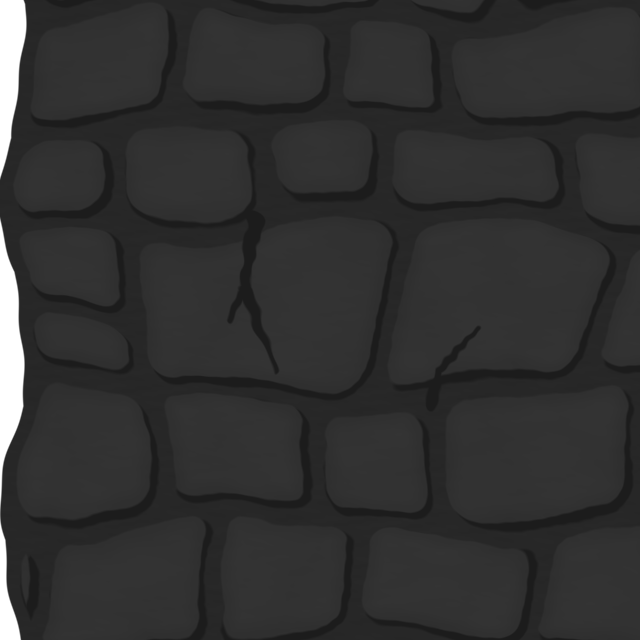
Give the GLSL for this texture, as a WebGL 1 fragment shader.

```glsl
precision highp float;
// Dark hand-painted wall of rounded, uneven stones with cracks and a ragged left edge.
uniform vec2 u_resolution;

const float TALL_COURSE = 2.0;
const float HALF_GAP = 0.0175;
const vec3 STONE = vec3(0.197);
const vec3 MORTAR = vec3(0.153);
const vec3 SHADOW = vec3(0.108);
const vec3 PAPER = vec3(1.0);

float hash(vec2 p) {
  return fract(sin(dot(p, vec2(127.1, 311.7))) * 43758.5);
}

// Layered sines, roughly -1 to 1.
float ripple(vec2 p, float seed) {
  return 0.5 * sin(p.x + 1.7 * sin(p.y * 0.8 + seed))
       + 0.3 * sin(p.y * 1.9 - p.x * 0.7 + seed * 2.3)
       + 0.2 * sin(p.x * 3.1 + p.y * 2.7 + seed * 4.1);
}

// Cellular noise: distance to the nearest scattered point.
float cellular(vec2 p) {
  vec2 cell = floor(p);
  float nearest = 2.0;
  for (int y = -1; y <= 1; y++) {
    for (int x = -1; x <= 1; x++) {
      vec2 c = cell + vec2(float(x), float(y));
      vec2 site = c + vec2(hash(c), hash(c + 37.0));
      nearest = min(nearest, distance(p, site));
    }
  }
  return nearest;
}

// Left border of the wall at height y.
float wallEdge(float y) {
  float scallop = 0.010 * (0.5 - abs(sin(y * 15.0 + 0.8)));
  return 0.021 + 0.019 * cos(12.57 * (y - 0.94)) + scallop + 0.002 * sin(y * 61.0);
}

// Course coordinate (x) and its slope (y); one course is taller than the rest.
vec2 courseAt(vec2 p) {
  float spread = 0.16;
  float dy = p.y - 0.66;
  float swell = 0.37 * exp(-dy * dy / (spread * spread));
  float sway = 0.09 * sin(p.x * 8.0 + p.y * 9.0) + 0.04 * sin(p.x * 19.0 - p.y * 7.0);
  return vec2(5.03 * (p.y + 0.01) - swell + sway,
              5.03 + 2.0 * dy / (spread * spread) * swell);
}

// Signed distance to the stone around p, negative inside.
float stoneDistance(vec2 p) {
  vec2 q = p + 0.006 * vec2(ripple(p * 21.0, 1.0), ripple(p * 19.0, 4.0));
  q += 0.0016 * vec2(ripple(p * 85.0, 2.0), ripple(p * 80.0, 5.0));
  vec2 course = courseAt(q);
  float row = floor(course.x);
  float v = course.x - row;
  float tall = 1.0 - step(0.5, abs(row - TALL_COURSE));
  float width = mix(0.245, 0.36, tall);
  float phase = 0.3 + 0.3 * cos(2.5 * row);

  // Nearest leaning joints to the left and right
  float left = 0.006, right = 2.0, index = 0.0;
  for (int k = 1; k <= 8; k++) {
    vec2 id = vec2(float(k), row);
    float shift = (hash(id) - 0.5) * mix(0.5, 0.15, tall);
    float lean = mix((hash(id + 9.0) - 0.5) * 0.07, 0.07, tall * step(1.5, id.x));
    float joint = (id.x - phase + shift) * width + lean * (v - 0.5);
    if (joint <= q.x) { left = max(left, joint); index += 1.0; }
    else right = min(right, joint);
  }

  // Narrow stones in the tall course are stacked in two
  float stacked = tall * step(right - left, 0.27);
  float upper = step(0.42, v);
  float low = stacked * upper * 0.42;
  float high = mix(1.0, 0.42, stacked * (1.0 - upper));
  vec2 side = vec2(max(left - q.x, q.x - right),
                   max(low - v, v - high) / course.y) + HALF_GAP;
  side.x = max(side.x, wallEdge(p.y) + 0.023 - p.x);
  float radius = mix(0.022, 0.045, hash(vec2(index, row + 5.0)));
  radius *= 1.0 + 0.5 * tall * (1.0 - stacked);
  vec2 corner = side + radius;
  return length(max(corner, 0.0)) + min(max(corner.x, corner.y), 0.0) - radius;
}

// Tapering stroke from a to b, negative inside.
float stroke(vec2 p, vec2 a, vec2 b, float startWidth, float endWidth) {
  vec2 along = b - a;
  float t = clamp(dot(p - a, along) / dot(along, along), 0.0, 1.0);
  return distance(p, a + along * t) - mix(startWidth, endWidth, t);
}

float crackDistance(vec2 p) {
  vec2 q = p + 0.005 * vec2(ripple(p * 70.0, 3.0), ripple(p * 60.0, 6.0));
  vec2 fork = vec2(0.383, 0.545);
  float d = stroke(q, vec2(0.398, 0.655), fork, 0.013, 0.007);
  d = min(d, stroke(q, fork, vec2(0.357, 0.50), 0.007, 0.004));
  d = min(d, stroke(q, fork, vec2(0.433, 0.42), 0.009, 0.003));
  d = min(d, stroke(q, vec2(0.675, 0.37), vec2(0.684, 0.42), 0.009, 0.006));
  return min(d, stroke(q, vec2(0.684, 0.42), vec2(0.748, 0.485), 0.006, 0.004));
}

void main() {
  vec2 p = gl_FragCoord.xy / u_resolution;
  float pixel = 1.0 / min(u_resolution.x, u_resolution.y);
  float soft = max(0.0022, 0.75 * pixel);
  float stone = stoneDistance(p);
  float shade = stoneDistance(p + vec2(-0.007, 0.008));

  // Broad brush patches and fine dry strokes
  float patches = cellular(p * vec2(8.0, 11.0) + 0.4 * ripple(p * 15.0, 2.0)) - 0.45;
  float bristle = ripple(p * vec2(55.0, 190.0), 7.0);
  vec3 face = STONE - 0.010 * patches + 0.0015 * bristle;
  face -= 0.012 * (1.0 - smoothstep(0.0, 0.03, -stone));
  vec3 color = MORTAR + 0.004 * bristle;

  // Shadows below and to the right, then faces, cracks and the outer border
  float reach = 0.003 + 0.005 * ripple(p * 17.0, 8.0) + 0.001 * bristle;
  color = mix(color, SHADOW, 1.0 - smoothstep(-soft, soft * 1.5, shade - reach));
  color = mix(color, face, 1.0 - smoothstep(-soft, soft, stone));
  color = mix(color, SHADOW, 1.0 - smoothstep(-soft, soft, crackDistance(p)));
  float inside = p.x - wallEdge(p.y);
  color = mix(PAPER, color, smoothstep(-pixel, pixel, inside));
  gl_FragColor = vec4(color, 1.0);
}
```
